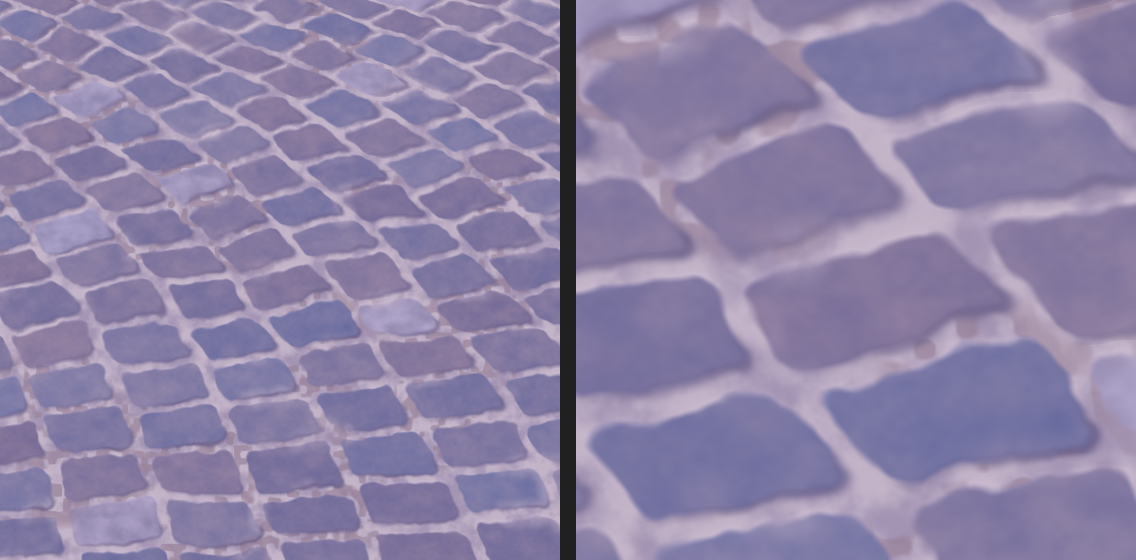
Left: the whole. Right: its middle third, enlarged.
A WebGL 1 fragment shader for this texture:

```glsl
precision highp float;
uniform vec2 u_resolution;

const vec3 STONE_DARK = vec3(0.445, 0.415, 0.595);
const vec3 STONE_LIGHT = vec3(0.59, 0.55, 0.685);
const vec3 STONE_PALE = vec3(0.65, 0.61, 0.76);
const vec3 WARM_TINT = vec3(0.022, -0.006, -0.022);
const vec3 JOINT_DARK = vec3(0.64, 0.58, 0.705);
const vec3 JOINT_LIGHT = vec3(0.765, 0.705, 0.785);
const vec3 DEBRIS = vec3(0.58, 0.49, 0.58);
const vec3 SHADOW = vec3(0.37, 0.33, 0.50);

const float HORIZON = 0.771;       // distance of the vanishing row above the top
const float ROW_START = 0.952;     // height of row zero, measured downward
const float ROW_TILT = 0.07;       // rise of the rows to the right
const float ROW_RATE = 0.053;      // relative shrink from row to row
const float COLUMN_START = 0.204;
const float COLUMN_WIDTH = 0.1745;
const float COLUMN_RATE = 0.03;
const vec2 COLUMN_BEND = vec2(0.0195, 0.0017);
const float EDGE_SHEAR = 0.05;     // slant of the stone edges gained per row
const float JOINT_HALF = 0.092;    // half joint as a share of the row height
const float EDGE_SOFTNESS = 0.0028;

float hash(vec2 p) {
  return fract(sin(dot(p, vec2(127.1, 311.7))) * 43758.5453);
}

float noise(vec2 p) {
  vec2 i = floor(p), f = fract(p);
  f = f * f * (3.0 - 2.0 * f);
  return mix(mix(hash(i), hash(i + vec2(1.0, 0.0)), f.x),
             mix(hash(i + vec2(0.0, 1.0)), hash(i + 1.0), f.x), f.y);
}

float fbm(vec2 p) {
  float sum = 0.0, amplitude = 0.533;
  for (int k = 0; k < 4; k++) {
    sum += amplitude * noise(p);
    p = mat2(1.6, 1.2, -1.2, 1.6) * p + 7.3;
    amplitude *= 0.5;
  }
  return sum;
}

vec2 wobble(vec2 p) {
  return vec2(noise(p), noise(p + 31.7)) - 0.5;
}

float roundedBox(vec2 p, vec2 halfSize, float radius) {
  vec2 q = abs(p) - halfSize + radius;
  return length(max(q, 0.0)) + min(max(q.x, q.y), 0.0) - radius;
}

void main() {
  vec2 p = gl_FragCoord.xy / u_resolution;
  vec2 w = p + 0.016 * wobble(p * 11.0) + 0.008 * wobble(p * 38.0)
         + 0.003 * wobble(p * 95.0);

  // Receding rows and bent columns
  float depth = 1.0 - w.y + ROW_TILT * w.x + HORIZON;
  float row = -log(depth / (ROW_START + HORIZON)) / ROW_RATE;
  float rowHeight = ROW_RATE * depth;
  float columnWidth = COLUMN_WIDTH * exp(-COLUMN_RATE * row);
  float bend = row * (COLUMN_BEND.x + COLUMN_BEND.y * row);
  float column = (w.x - COLUMN_START + bend) / columnWidth;

  // Stone cell, with slanted edges and a shift per column
  vec2 cell, local;
  cell.x = floor(column + 0.5);
  local.x = column - cell.x;
  float shear = clamp(EDGE_SHEAR * row, 0.0, 0.6);
  row += 0.3 * (hash(vec2(cell.x, 4.0)) - 0.5) - shear * local.x;
  cell.y = floor(row + 0.5);
  local.y = row - cell.y;

  float tone = hash(cell + 3.1);
  float warmth = hash(cell + 17.9);
  vec2 sizeJitter = vec2(hash(cell + 41.3), hash(cell + 59.7)) - 0.5;

  // Stone outline
  float narrowing = mix(1.0, 0.6, clamp(row / 13.0, 0.0, 1.0));
  vec2 size = vec2(columnWidth * narrowing, rowHeight);
  vec2 joint = rowHeight * JOINT_HALF * (vec2(1.2, 1.0) + 0.6 * sizeJitter);
  float d = roundedBox(local * size, 0.5 * size - joint, 0.17 * rowHeight);
  float soft = max(EDGE_SOFTNESS, 0.75 / u_resolution.y);
  float stoneMask = 1.0 - smoothstep(-soft, soft, d);

  // Stone face
  float grain = fbm(p * vec2(34.0, 46.0) + cell * 5.0) - 0.5;
  float fine = noise(p * 150.0) - 0.5;
  float level = 0.44 + 0.34 * (tone - 0.5) + 0.6 * grain + 0.12 * fine;
  level += 0.12 * (fbm(p * 3.0) - 0.5) + 0.08 * (p.y - p.x);
  vec3 stone = mix(STONE_DARK, STONE_LIGHT, clamp(level, 0.0, 1.2));
  stone += WARM_TINT * (2.0 * warmth - 1.0 + 1.2 * grain);
  stone = mix(stone, STONE_PALE + 0.2 * grain, 0.75 * step(0.975, tone));

  // Sandy joint with scattered debris
  float sand = fbm(p * 42.0 + 11.0);
  vec3 mortar = mix(JOINT_DARK, JOINT_LIGHT, smoothstep(0.2, 0.7, sand));
  float patches = smoothstep(0.5, 0.75, noise(p * 9.0 + 5.0));
  mortar = mix(mortar, DEBRIS, 0.65 * patches * smoothstep(0.45, 0.7, noise(p * 85.0)));

  // Dust worn over the rims
  float dust = smoothstep(0.62, 0.85, noise(p * 13.0 + 20.0));
  float rim = smoothstep(-0.25 * rowHeight, 0.0, d);
  stone = mix(stone, mortar, 0.5 * dust * rim);

  // Lower and right edges in shade, upper edges lit
  vec3 color = mix(mortar, stone, stoneMask);
  float edge = exp(-pow((d - 0.0005) / 0.0035, 2.0));
  float shaded = smoothstep(0.15, 0.45, 0.35 * local.x - local.y);
  float lit = smoothstep(0.2, 0.45, local.y);
  color = mix(color, SHADOW, 0.5 * edge * shaded * (0.5 + 0.7 * noise(p * 25.0)));
  color += 0.025 * edge * lit;

  gl_FragColor = vec4(color, 1.0);
}
```
